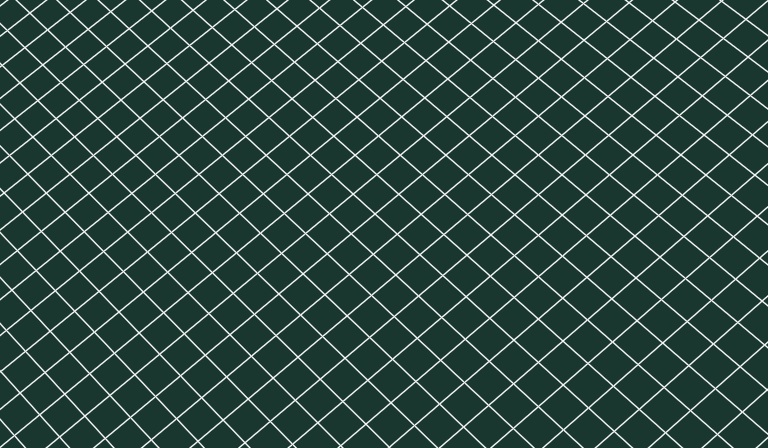
A Shadertoy shader for this pattern:

```glsl
// Tilted plane: x counts falling lines, y counts rising lines
vec2 latticeCoord(vec2 p) {
    float depth = 1.0 + 0.054 * p.x + 0.134 * p.y;
    return vec2(-0.4 + 11.07 * p.x - 11.6 * p.y,
                -12.2 + 10.93 * p.x + 13.35 * p.y) / depth;
}

// Coverage of the lines at whole values of a coordinate
float lineCoverage(float coord, float halfWidth, float pixel) {
    float slope = length(vec2(dFdx(coord), dFdy(coord))) / pixel;
    float dist = abs(fract(coord + 0.5) - 0.5) / slope;
    return clamp((halfWidth - dist) / pixel + 0.5, 0.0, 1.0);
}

void mainImage(out vec4 fragColor, in vec2 fragCoord) {
    float pixel = 1.0 / iResolution.y;

    // Canvas-height units, measured down from the top edge
    vec2 p = vec2(fragCoord.x, iResolution.y - fragCoord.y) * pixel;
    vec2 lattice = latticeCoord(p);

    float falling = lineCoverage(lattice.x, 0.0016, pixel);
    float rising = lineCoverage(lattice.y, 0.0016, pixel);

    // Pale wire over deep green
    vec3 ground = vec3(0.098, 0.214, 0.185);
    vec3 wire = vec3(0.95, 0.96, 0.955);
    fragColor = vec4(mix(ground, wire, max(falling, rising)), 1.0);
}
```
